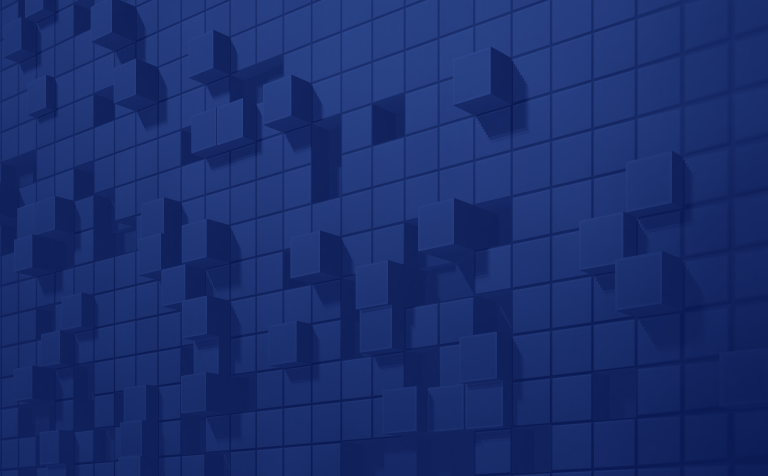
This background is drawn by a Shadertoy shader. Its source:

```glsl
// Receding wall of blue square blocks, some pushed out and some sunk in, lit from the upper left.

// Colours
const vec3 SHADE_BLUE = vec3(0.06, 0.125, 0.355);
const vec3 LIGHT_BLUE = vec3(0.17, 0.27, 0.54);

// Perspective, in canvas heights: vanishing points of the rows and of the wall normal
const float ROW_VANISH = -2.126;
const float NORMAL_VANISH = 2.937;
const float HORIZON = -0.166;
const vec2  WALL_SCALE = vec2(1.172, 1.541);
const float WALL_DISTANCE = 21.42;           // in blocks
const vec2  GRID_OFFSET = vec2(0.6, 0.76);

// Blocks, in units of one block
const float MAX_RAISE = 0.9;
const float RAISED_SHARE = 0.15;
const float SUNK_SHARE = 0.14;
const float GAP_HALF_WIDTH = 0.022;
const float BEVEL_WIDTH = 0.035;

// Light: x runs left along the wall, y up, z out of the wall
const vec3  TO_LIGHT = vec3(0.5, 0.8, 0.75);
const float SHADOW_STRENGTH = 0.75;
const int   SHADOW_STEPS = 14;
const int   AA = 3;

vec2 hash2(vec2 p) {
    vec3 q = fract(p.xyx * vec3(0.1031, 0.1030, 0.0973));
    q += dot(q, q.yzx + 33.33);
    return fract((q.xx + q.yz) * q.zy);
}

float gradientNoise(vec2 p) {
    vec2 i = floor(p), f = p - i;
    vec2 u = f * f * f * (f * (f * 6.0 - 15.0) + 10.0);
    vec2 e = vec2(0.0, 1.0);
    float a = dot(hash2(i) * 2.0 - 1.0, f);
    float b = dot(hash2(i + e.yx) * 2.0 - 1.0, f - e.yx);
    float c = dot(hash2(i + e.xy) * 2.0 - 1.0, f - e.xy);
    float d = dot(hash2(i + e.yy) * 2.0 - 1.0, f - e.yy);
    return mix(mix(a, b, u.x), mix(c, d, u.x), u.y);
}

// Offset of a block from the wall plane; the upper right is calmer
float blockHeight(vec2 cell) {
    vec2 r = hash2(cell + 17.0);
    float busy = mix(0.15, 1.0, smoothstep(0.0, 1.0, (cell.x - 10.0) / 12.0 + (8.0 - cell.y) / 8.0));
    if (r.x < RAISED_SHARE * busy) return 0.3 + 0.55 * r.y;
    if (r.x > 1.0 - SUNK_SHARE * busy) return -0.4 - 0.6 * r.y;
    return 0.0;
}

// Soft occlusion along the way to the light
float shadowAt(vec2 p, float height) {
    float occlusion = 0.0;
    for (int i = 1; i <= SHADOW_STEPS; i++) {
        float t = 0.09 * float(i);
        float over = blockHeight(floor(p + TO_LIGHT.xy * t)) - height - TO_LIGHT.z * t;
        occlusion = max(occlusion, over / (0.1 + 0.25 * t));
    }
    return smoothstep(0.0, 1.0, occlusion);
}

// Broad light falling on the wall, brightest at the upper middle
float wallLight(vec2 uv) {
    vec2 d = (uv - vec2(0.52, 0.9)) / vec2(0.6, 0.6);
    return 0.27 + 0.64 * exp(-dot(d, d)) - 0.25 * smoothstep(0.72, 1.0, uv.x)
         - 0.12 * smoothstep(0.5, 1.0, uv.x) * (1.0 - uv.y);
}

// Front face: tone, bevel highlight and gap
float frontFace(vec2 p, vec2 cell, float height, float light, float blur) {
    vec2 f = p - cell;
    vec2 edge = 0.5 - abs(f - 0.5);
    float d = min(edge.x, edge.y);
    float raised = smoothstep(0.05, 0.2, height);
    float sunk = smoothstep(0.05, 0.2, -height);
    light += 0.07 * (hash2(cell).y - 0.5) + 0.07 * (f.y - 0.5);
    light *= 1.0 - 0.35 * sunk;
    light *= 1.0 - SHADOW_STRENGTH * shadowAt(p, height);

    float lit = min(1.0 - f.y, 1.0 - f.x + 0.02);
    float rim = mix(lit, d + GAP_HALF_WIDTH, raised);
    float bevel = 1.0 - smoothstep(0.0, BEVEL_WIDTH + blur, abs(rim - 2.0 * GAP_HALF_WIDTH));
    float gap = 1.0 - smoothstep(GAP_HALF_WIDTH, GAP_HALF_WIDTH + 0.02 + blur, d);
    float sharp = 0.02 / (0.02 + 0.4 * blur);
    light += 0.13 * bevel * sharp * (1.0 - sunk);
    return light - 0.5 * gap * sharp * (1.0 - raised) * (1.0 - sunk);
}

vec3 wallColor(vec2 q, vec2 uv) {
    vec2 slope = WALL_SCALE * vec2(NORMAL_VANISH - q.x, q.y - HORIZON) / (q.x - ROW_VANISH);
    float blur = 0.09 * smoothstep(0.78, 1.0, uv.x) + 0.02 * smoothstep(0.15, 0.0, uv.x);
    float light = wallLight(uv);
    float depth = WALL_DISTANCE - MAX_RAISE;
    vec2 p = slope * depth - GRID_OFFSET;
    vec2 cell = floor(p);
    float side = 0.6;

    // Step through the blocks the view ray crosses
    for (int i = 0; i < 12; i++) {
        float height = blockHeight(cell);
        float top = WALL_DISTANCE - height;
        vec2 leave = (cell + 1.0 + GRID_OFFSET) / slope;
        if (depth > top) {                       // right or lower side of a block
            light *= side * (1.0 - 0.3 * smoothstep(0.0, 0.8, depth - top));
            light -= 0.05;
            break;
        }
        if (top < min(leave.x, leave.y)) {
            p = slope * top - GRID_OFFSET;
            light = frontFace(p, cell, height, light, blur);
            break;
        }
        bool stepLeft = leave.x < leave.y;
        depth = min(leave.x, leave.y);
        cell += stepLeft ? vec2(1.0, 0.0) : vec2(0.0, 1.0);
        side = stepLeft ? 0.15 : 0.4;
    }
    light += 0.06 * gradientNoise(p * 0.6) + 0.03 * gradientNoise(p * 5.0);
    return mix(SHADE_BLUE, LIGHT_BLUE, clamp(light, -0.15, 1.15));
}

void mainImage(out vec4 fragColor, in vec2 fragCoord) {
    vec3 sum = vec3(0.0);
    for (int i = 0; i < AA * AA; i++) {
        vec2 offset = (vec2(i % AA, i / AA) + 0.5) / float(AA) - 0.5;
        vec2 pos = fragCoord + offset;
        sum += wallColor(pos / iResolution.y, pos / iResolution.xy);
    }
    fragColor = vec4(sum / float(AA * AA), 1.0);
}
```
